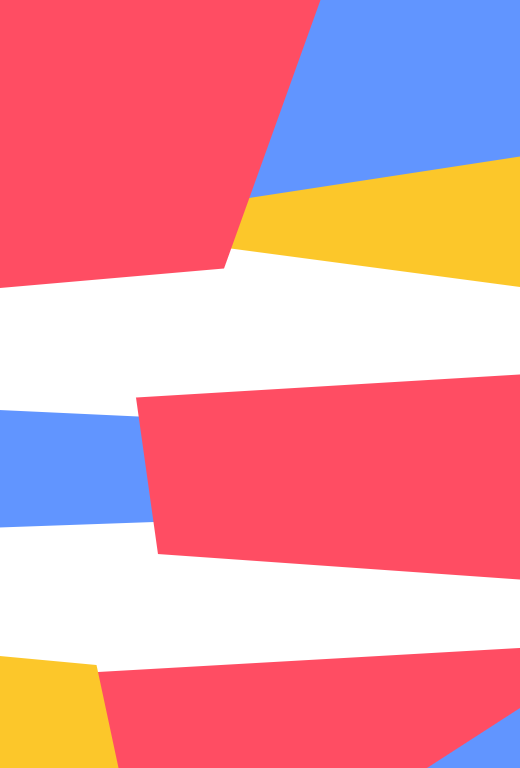
Give the GLSL for this background, as a WebGL 2 fragment shader.

```glsl
#version 300 es
precision highp float;
// Flat slanted paper-cut blocks in red, blue and yellow on white.
uniform vec2 u_resolution;
out vec4 outColor;

const vec3 WHITE  = vec3(1.0);
const vec3 RED    = vec3(1.0, 0.302, 0.388);
const vec3 BLUE   = vec3(0.380, 0.584, 1.0);
const vec3 YELLOW = vec3(0.988, 0.780, 0.165);

// Signed distance in pixels to the line a-b, positive on its left side.
float leftOf(vec2 uv, vec2 a, vec2 b) {
    vec2 along = normalize((b - a) * u_resolution);
    vec2 offset = (uv - a) * u_resolution;
    return along.x * offset.y - along.y * offset.x;
}

// Paints a color where the distance is positive, with a one-pixel soft edge.
vec3 paint(vec3 base, vec3 color, float dist) {
    return mix(base, color, clamp(dist + 0.5, 0.0, 1.0));
}

// Region between a lower and an upper line, each running left to right.
float band(vec2 uv, vec2 low0, vec2 low1, vec2 high0, vec2 high1) {
    return min(leftOf(uv, low0, low1), leftOf(uv, high1, high0));
}

// Upper blocks: yellow, blue above it, then red over their left ends.
vec3 upperBlocks(vec3 color, vec2 uv) {
    vec2 corner = vec2(0.4308, 0.6504);
    float yellow = leftOf(uv, vec2(0.4442, 0.6764), vec2(1.0, 0.6263));
    float blue = leftOf(uv, vec2(0.4788, 0.7422), vec2(1.0, 0.7962));
    float red = min(leftOf(uv, vec2(0.0, 0.625), corner),
                    leftOf(uv, corner, vec2(0.6163, 1.0)));
    color = paint(color, YELLOW, yellow);
    color = paint(color, BLUE, blue);
    return paint(color, RED, red);
}

// Middle blocks: blue band passing beneath a flaring red one.
vec3 middleBlocks(vec3 color, vec2 uv) {
    vec2 top = vec2(0.2615, 0.4824);
    vec2 bottom = vec2(0.3038, 0.2786);
    float blue = band(uv, vec2(0.0, 0.3132), vec2(0.2962, 0.3203),
                      vec2(0.0, 0.4661), vec2(0.2654, 0.4577));
    float red = band(uv, bottom, vec2(1.0, 0.2454), top, vec2(1.0, 0.5124));
    red = min(red, leftOf(uv, top, bottom));
    color = paint(color, BLUE, blue);
    return paint(color, RED, red);
}

// Lower blocks: red floor, yellow left corner and blue right corner.
vec3 lowerBlocks(vec3 color, vec2 uv) {
    vec2 corner = vec2(0.1856, 0.1341);
    float red = leftOf(uv, vec2(1.0, 0.1563), vec2(0.1885, 0.125));
    float yellow = min(leftOf(uv, corner, vec2(0.0, 0.1458)),
                       leftOf(uv, vec2(0.2279, 0.0), corner));
    float blue = leftOf(uv, vec2(1.0, 0.0781), vec2(0.8212, 0.0));
    color = paint(color, RED, red);
    color = paint(color, YELLOW, yellow);
    return paint(color, BLUE, blue);
}

void main() {
    vec2 uv = gl_FragCoord.xy / u_resolution;
    vec3 color = upperBlocks(WHITE, uv);
    color = middleBlocks(color, uv);
    color = lowerBlocks(color, uv);
    outColor = vec4(color, 1.0);
}
```
